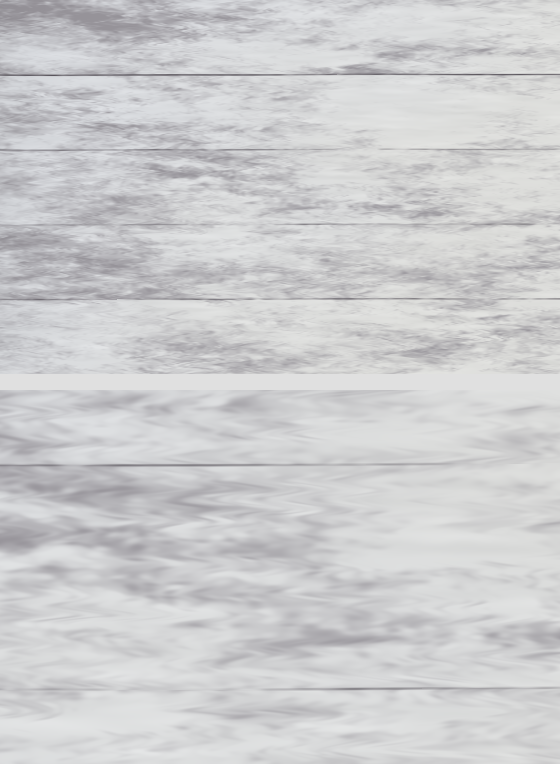
Top: the whole. Bottom: its middle third, enlarged.
This texture is drawn by a WebGL 1 fragment shader. Its source:

```glsl
precision highp float;
uniform vec2 u_resolution;

const float TAU = 6.28319;
const float PLANKS = 5.0;
const float SEAM_HALF_WIDTH = 0.0010;
const float SEAM_WOBBLE = 0.0010;
const float EDGE_STAIN = 0.12;      // extra wear beside a seam
const float EDGE_REACH = 0.007;
const float PLANK_VARIATION = 0.06;
const float LEFT_WEAR = 0.22;       // wear lost from left to right
const float PATCH_WEAR = 0.22;
const float STREAK_WEAR = 0.26;
const float STREAK_DECAY = 0.89;
const float WEAR_LOW = -0.30;
const float WEAR_HIGH = 0.82;
const float BRUSH_SHADE = 0.022;    // faint relief in intact paint
const vec3 COOL_PAINT = vec3(0.858, 0.868, 0.884);
const vec3 WARM_PAINT = vec3(0.870, 0.872, 0.862);
const vec3 BARE_WOOD = vec3(0.590, 0.578, 0.602);
const vec3 SEAM_COLOR = vec3(0.330, 0.310, 0.340);

float hash(vec2 cell, float seed) {
  return fract(sin(dot(vec3(cell, seed), vec3(12.989, 78.233, 37.719))) * 43758.5);
}

// Cellular noise: soft signed blobs around one jittered point per cell
float cellNoise(vec2 p, float seed) {
  vec2 cell = floor(p);
  float sum = 0.0;
  for (int j = -1; j <= 1; j++) {
    for (int i = -1; i <= 1; i++) {
      vec2 c = cell + vec2(float(i), float(j));
      vec2 point = c + vec2(hash(c, seed), hash(c, seed + 3.7));
      vec2 d = p - point;
      float falloff = max(1.0 - dot(d, d), 0.0);
      sum += (2.0 * hash(c, seed + 8.3) - 1.0) * falloff * falloff * falloff;
    }
  }
  return sum;
}

// Slow bend of the grain plus ragged brush offsets
vec2 grainOffset(vec2 p, float seed) {
  float bend = 0.003 * sin(p.x * 5.0 + seed * 2.1 + p.y * 9.0);
  float ragged = cellNoise(p * vec2(34.0, 90.0), seed + 83.0);
  float slip = cellNoise(p * vec2(6.0, 110.0), seed + 87.0);
  return vec2(0.035 * slip, bend + 0.0022 * ragged);
}

// Long streaks broken by progressively finer ones
float streaks(vec2 p, float seed) {
  vec2 scale = vec2(2.4, 15.0);
  float weight = STREAK_WEAR;
  float sum = 0.0;
  for (int i = 0; i < 5; i++) {
    sum += weight * cellNoise(p * scale, seed + 11.0 * float(i));
    scale *= vec2(2.35, 1.95);
    weight *= STREAK_DECAY;
  }
  return sum;
}

void main() {
  vec2 uv = gl_FragCoord.xy / u_resolution;
  vec2 p = vec2(uv.x * u_resolution.x / u_resolution.y, uv.y);
  float pixel = 1.0 / u_resolution.y;

  // Plank layout
  float wobble = SEAM_WOBBLE * (sin(p.x * 3.1 + 1.0) + 0.4 * sin(p.x * 11.0));
  float y = (uv.y + wobble) * PLANKS;
  float plank = clamp(floor(y), 0.0, PLANKS - 1.0);
  float seam = clamp(floor(y + 0.5), 1.0, PLANKS - 1.0);
  float seamDistance = abs(y - seam) / PLANKS;

  // Paint worn through along the grain
  vec2 grain = p + grainOffset(p, plank);
  float patches = cellNoise(grain * vec2(2.6, 10.0), plank + 51.0);
  float bias = PLANK_VARIATION * cos(TAU * (plank - 1.0) / 3.0);
  bias += LEFT_WEAR * (0.45 - uv.x);
  bias += EDGE_STAIN * exp(-seamDistance / EDGE_REACH);
  float amount = streaks(grain, plank + 5.0) * (1.0 + 0.4 * patches);
  float wear = smoothstep(WEAR_LOW, WEAR_HIGH, amount + PATCH_WEAR * patches + bias);

  // Cool paint turns warm toward the lower right
  float tone = 0.12 * cellNoise(p * vec2(2.0, 5.0), 91.0);
  float warmth = smoothstep(0.15, 0.95, uv.x * 0.8 + (1.0 - uv.y) * 0.35 + tone);
  vec3 paint = mix(COOL_PAINT, WARM_PAINT, warmth);
  paint += BRUSH_SHADE * cellNoise(grain * vec2(11.0, 95.0), plank + 71.0);
  vec3 color = mix(paint, BARE_WOOD, wear);

  // Seams of uneven depth, the shallow ones broken
  float depth = 0.22 + 0.22 * cos(TAU * (seam - 1.0) / 3.0) + 0.11 * (seam - 1.0);
  float broken = cellNoise(vec2(p.x * 7.0, 0.5), seam + 31.0)
               + 0.8 * cellNoise(vec2(p.x * 37.0, 0.5), seam + 37.0);
  float fade = 1.0 + 1.5 * (1.0 - depth) * broken;
  float line = 1.0 - smoothstep(max(SEAM_HALF_WIDTH - pixel, 0.0),
                                SEAM_HALF_WIDTH + pixel, seamDistance);
  color = mix(color, SEAM_COLOR, line * clamp(depth * fade, 0.0, 1.0));

  // Slight shade at the left edge
  color *= 1.0 - 0.04 * exp(-uv.x * 14.0);
  gl_FragColor = vec4(color, 1.0);
}
```
